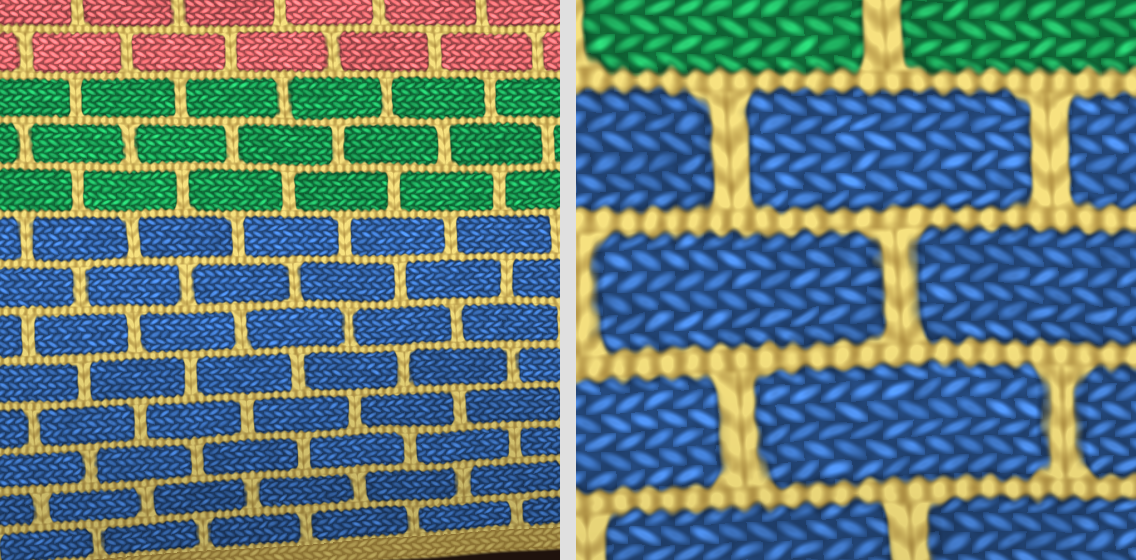
Left, the full canvas; right, a detail of the centre.
A WebGL 1 fragment shader for this pattern:

```glsl
precision highp float;
uniform vec2 u_resolution;

#define PINK vec3(0.96, 0.43, 0.45)
#define GREEN vec3(0.09, 0.63, 0.33)
#define BLUE vec3(0.21, 0.42, 0.72)
#define YELLOW vec3(0.93, 0.85, 0.48)
#define OCHRE vec3(0.56, 0.42, 0.15)
#define ROWS_PER_UNIT 12.14
#define JOINT_WIDTH 0.022
#define SEAM_WIDTH 0.014
#define CORNER 0.013
#define STITCH vec2(0.0175, 0.0115)
#define BEAD 0.0145
#define WOBBLE 0.005

const float TAU = 6.2831853;

float hash(vec2 p) {
  vec3 q = fract(vec3(p.xyx) * 0.1031);
  q += dot(q, q.yzx + 33.33);
  return fract((q.x + q.y) * q.z);
}

float noise(vec2 p) {
  vec2 i = floor(p), f = fract(p);
  f = f * f * (3.0 - 2.0 * f);
  return mix(mix(hash(i), hash(i + vec2(1, 0)), f.x),
             mix(hash(i + vec2(0, 1)), hash(i + 1.0), f.x), f.y);
}

float roundedBox(vec2 p, vec2 halfSize, float radius) {
  vec2 q = abs(p) - halfSize + radius;
  return length(max(q, 0.0)) + min(max(q.x, q.y), 0.0) - radius;
}

// Staggered, alternately slanted strands: 0 in the gaps, 1 on the yarn
float knit(vec2 p) {
  vec2 g = p / STITCH;
  float odd = mod(floor(g.y), 2.0);
  g.x += 0.5 * odd;
  vec2 f = fract(g) - 0.5;
  f.y += (odd * 2.0 - 1.0) * f.x * 0.65;
  float strand = 1.0 - smoothstep(0.12, 0.62, length(f * vec2(0.85, 1.25)));
  return strand * mix(0.65, 1.0, hash(floor(g)));
}

// Yellow yarn: beads along the seams, V stitches along the joints
vec3 mortar(vec2 p, float jointX, float seamY, float inJoint) {
  float bead = 0.5 + 0.5 * cos(TAU * p.x / BEAD + 2.0 * noise(p * 25.0));
  bead *= 1.0 - 0.6 * smoothstep(0.2, 1.0, abs(seamY));
  float vee = 0.5 + 0.5 * cos(TAU * (p.y / 0.024 + 0.45 * abs(jointX)));
  vee = mix(0.5, 1.0, vee) * mix(0.6, 1.0, smoothstep(0.0, 0.3, abs(jointX)));
  float shade = mix(0.35 + 0.65 * bead, vee, inJoint);
  shade *= 0.8 + 0.4 * noise(p * 180.0);
  return mix(OCHRE, YELLOW, clamp(shade * 1.2, 0.0, 1.0));
}

void main() {
  vec2 uv = gl_FragCoord.xy / u_resolution;
  float soft = max(0.0022, 1.0 / u_resolution.y);

  // Cloth coordinates, y downward: lower rows tilt and the fabric wobbles
  vec2 p = vec2(uv.x, 1.0 - uv.y);
  p.y += 0.118 * max(0.0, p.y - 0.35) * (p.x - 0.5);
  p += WOBBLE * (vec2(noise(p * 11.0), noise(p * 9.0 + 40.0)) - 0.5);

  // Rows become shorter toward the hem
  float squeeze = max(0.0, p.y - 0.6);
  float rowPos = 1.0 + (p.y - 0.052) * ROWS_PER_UNIT + 5.7 * squeeze * squeeze;
  float row = floor(rowPos);
  float rowHeight = 1.0 / (ROWS_PER_UNIT + 11.4 * squeeze);

  // Running bond with a slow sideways drift and a changing pitch
  float rowY = row / 13.0 - 0.58;
  float pitch = 0.191 - 0.033 * rowY * rowY;
  float drift = 0.497 + 0.0042 * rowPos;
  float col = (p.x - drift) / pitch + 0.5 * mod(row, 2.0);
  vec2 id = vec2(floor(col), row);
  vec2 local = (vec2(fract(col), fract(rowPos)) - 0.5) * vec2(pitch, rowHeight);

  // Brick outline with scalloped edges and slight size variation
  vec2 halfSize = 0.5 * vec2(pitch - JOINT_WIDTH, rowHeight - SEAM_WIDTH);
  halfSize += 0.003 * (vec2(hash(id), hash(id + 17.0)) - 0.5);
  float d = roundedBox(local, halfSize, CORNER);
  d += 0.0015 * cos(TAU * p.x / BEAD) + 0.003 * (noise(p * 100.0) - 0.5);
  float hem = step(13.0, rowPos);
  float brick = (1.0 - smoothstep(-soft, soft, d)) * (1.0 - hem);

  // Brick yarn
  vec3 dye = row < 2.0 ? PINK : (row < 5.0 ? GREEN : BLUE);
  float strand = knit(p + 0.003 * noise(p * 60.0));
  float light = mix(0.62, 1.22, strand) * (0.9 + 0.2 * noise(p * 150.0));
  light *= 0.95 + 0.1 * hash(id + 5.0);
  vec3 wool = dye * light + 0.06 * strand * strand;
  wool *= mix(0.72, 1.0, smoothstep(0.0, 0.006, -d));

  // Mortar yarn
  float jointX = (0.5 * pitch - abs(local.x)) / (0.5 * JOINT_WIDTH);
  float seamY = (0.5 * rowHeight - abs(local.y)) / (0.5 * SEAM_WIDTH);
  float inJoint = smoothstep(0.7, 1.4, seamY) * (1.0 - hem);
  vec3 yarn = mortar(p, jointX, seamY, inJoint);
  yarn = mix(yarn, mix(OCHRE, YELLOW, 0.3 + 0.6 * strand), hem);
  yarn *= mix(1.0, 0.8, (1.0 - smoothstep(0.0, 0.004, d)) * (1.0 - hem));

  // Uneven lighting and the dark ground below the hem
  vec3 color = mix(yarn, wool, brick);
  color *= 1.04 - 0.22 * smoothstep(0.45, 1.0, p.y);
  color = mix(color, vec3(0.12, 0.07, 0.05), smoothstep(1.012, 1.02, p.y));
  gl_FragColor = vec4(color, 1.0);
}
```
